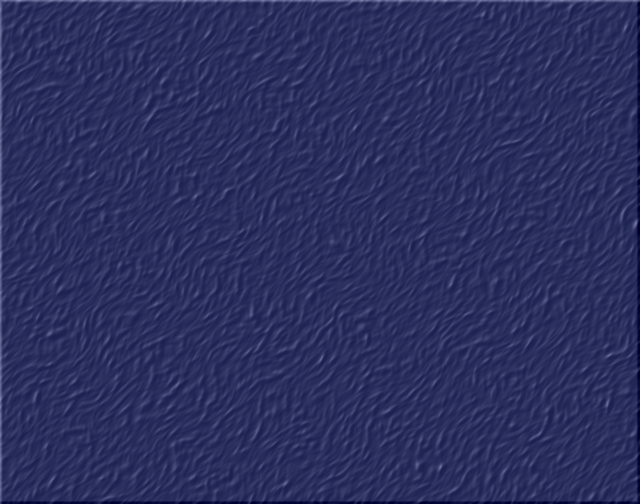
Reproduce this texture procedurally as a WebGL 2 fragment shader.

```glsl
#version 300 es
precision highp float;

uniform vec2 u_resolution;
out vec4 fragColor;

#define BASE_COLOR vec3(0.168, 0.188, 0.373)
#define LIGHT_TINT vec3(1.0, 1.0, 0.96)
#define GRAIN_ANGLE 0.87
#define GRAIN_DENSITY vec2(94.0, 39.0)
#define GRAIN_TILT 0.9
#define BUMP_FALLOFF 4.0
#define FINE_SCALE 1.55
#define FINE_WEIGHT 0.42
#define CONTRAST 0.041
#define HIGHLIGHT_SKEW 0.2
#define WARP 0.005
#define BEVEL_WIDTH 0.0065

vec3 hash3(vec2 cell) {
    vec3 h = fract(cell.xyx * vec3(0.1031, 0.1030, 0.0973));
    h += dot(h, h.yxz + 33.33);
    return fract((h.xxy + h.yzz) * h.zyx);
}

// Slope across the grain of smooth bumps, one scattered in each cell
float grainSlope(vec2 q) {
    vec2 cell = floor(q);
    float slope = 0.0;
    for (int y = -1; y <= 1; y++) {
        for (int x = -2; x <= 2; x++) {
            vec2 id = cell + vec2(x, y);
            vec3 rnd = hash3(id);
            vec2 d = q - id - rnd.xy;
            float tilt = fract(rnd.z * 17.0 + rnd.x) * 2.0 - 1.0;
            d.x += d.y * tilt * GRAIN_TILT;
            float height = mix(0.3, 1.0, rnd.z);
            slope -= 2.0 * BUMP_FALLOFF * height * d.x * exp(-BUMP_FALLOFF * dot(d, d));
        }
    }
    return slope;
}

// Layered sines that bend the grain gently
vec2 bend(vec2 p) {
    vec2 wave = sin(p.yx * vec2(33.0, 29.0) + p * 11.0);
    return p + WARP * (wave + 0.5 * sin(p.yx * vec2(61.0, 53.0) - p * 23.0 + 1.7));
}

void main() {
    vec2 p = gl_FragCoord.xy / u_resolution.y;
    vec2 size = vec2(u_resolution.x / u_resolution.y, 1.0);

    // Grain axes: x runs across the ridges, away from the light
    vec2 along = vec2(cos(GRAIN_ANGLE), sin(GRAIN_ANGLE));
    vec2 across = vec2(along.y, -along.x);
    vec2 bent = bend(p);
    vec2 q = vec2(dot(bent, across), dot(bent, along)) * GRAIN_DENSITY + 200.0;

    // Embossed relief lit from the upper left
    float slope = grainSlope(q) + FINE_WEIGHT * grainSlope(q * FINE_SCALE + 57.3);
    float relief = CONTRAST * (slope + HIGHLIGHT_SKEW * (slope * slope - 0.9));

    // Raised border: light on the left and top, dark on the right and bottom
    float lit = 1.0 - smoothstep(0.0, BEVEL_WIDTH, min(p.x, size.y - p.y));
    float shaded = 1.0 - smoothstep(0.35 * BEVEL_WIDTH, 1.2 * BEVEL_WIDTH, min(size.x - p.x, p.y));

    vec3 color = BASE_COLOR + LIGHT_TINT * (relief + 0.24 * lit - 0.15 * shaded);
    fragColor = vec4(clamp(color, 0.0, 1.0), 1.0);
}
```
